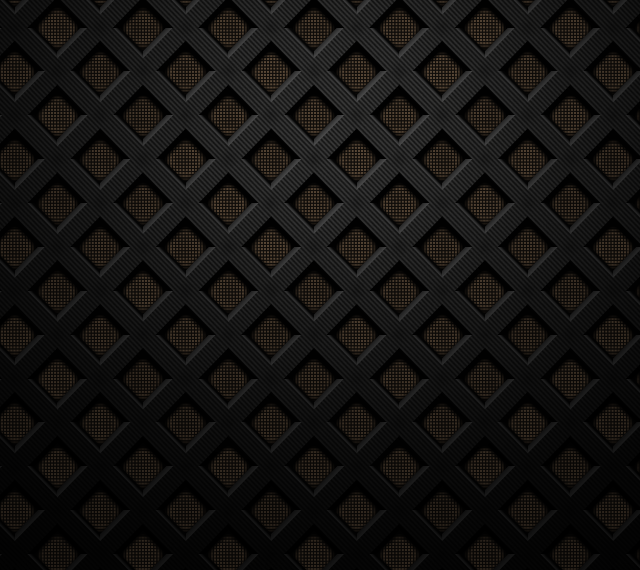
Reproduce this pattern procedurally as a Shadertoy shader.

```glsl
// A dark ribbed lattice of crossing diagonal bars over a brown woven mesh.
// A rotated square grid gives the diamond holes; each has mitred bevels,
// a shadowed floor and a rounded patch of mesh, under one soft spotlight.

float hash(vec2 p) {
    return fract(sin(dot(p, vec2(127.1, 311.7))) * 43758.5453);
}

// Fine parallel lines from -1 to 1, fading out when too small to resolve
float lines(float t, float frequency, float pixel) {
    float visible = 1.0 - smoothstep(0.44, 0.65, frequency * pixel);
    return sin(6.28318 * t * frequency) * visible;
}

// Woven threads in a rounded patch; q is in diagonal axes, p in upright ones
vec3 meshFloor(vec2 q, vec2 p, vec2 cell, float pixel) {
    vec2 local = vec2(q.x - q.y, q.x + q.y) * 0.5;
    vec2 weave = vec2(lines(p.x, 27.3, pixel), lines(p.y, 27.7, pixel));

    // Crossing threads merge into single streaks towards the tips
    weave *= 1.0 - 0.9 * smoothstep(0.1, 0.22, abs(local.yx));
    vec2 thread = smoothstep(-1.1, 0.5, weave);

    // The shadow of the upper sides reaches further than that of the lower ones
    vec2 q2 = (q + 0.015) * (q + 0.015);
    float radius = sqrt(sqrt(dot(q2, q2)));
    float patchMask = 1.0 - smoothstep(0.2, 0.305, radius);
    float tone = 0.9 + 0.2 * hash(cell);
    vec3 brown = vec3(0.35, 0.282, 0.213) * (0.17 + 0.83 * thread.x * thread.y);
    return vec3(0.005) + brown * patchMask * tone;
}

// Mitred inner sides: the lower ones catch the light, the upper stay black
vec3 bevel(vec2 q, float edge) {
    float depth = (0.35 - edge) / 0.08;
    float shade = 0.005;
    if (abs(q.y) > abs(q.x)) {
        if (q.y < 0.0) shade = mix(0.31, 0.17, depth);
    } else if (q.x < 0.0) {
        shade = mix(0.27, 0.02, smoothstep(0.05, 0.75, depth));
    }
    return vec3(shade);
}

// Ribbed bar surface with slight grain
vec3 bars(vec2 q, vec2 diagonal, float pixel) {
    float rib = lines(diagonal.x, 17.0, pixel);
    float grain = hash(floor(diagonal * 60.0)) - 0.5;
    float crossing = smoothstep(0.3, 0.5, abs(q.x)) * smoothstep(0.3, 0.5, abs(q.y));
    float tone = 0.155 * (1.0 + 0.42 * rib + 0.12 * grain) * (1.0 - 0.18 * crossing);
    return tone * vec3(1.0, 1.0, 0.99);
}

void mainImage(out vec4 fragColor, in vec2 fragCoord) {
    vec2 uv = fragCoord / iResolution.xy;

    // Upright grid, then axes across the two bar directions
    vec2 p = uv * vec2(7.486, 6.495) - vec2(0.6725, 0.181);
    vec2 diagonal = vec2(p.x + p.y, p.y - p.x);
    vec2 cell = floor(diagonal + 0.5);
    vec2 q = diagonal - cell;
    float edge = max(abs(q.x), abs(q.y));
    float pixel = 6.495 / iResolution.y;
    float blur = pixel * 0.9;

    // Spotlight high in the middle
    vec2 fromLight = (uv - vec2(0.53, 0.78)) * vec2(1.25, 1.3);
    float light = mix(0.03, 1.0, exp(-2.5 * dot(fromLight, fromLight)));

    // Layers: floor, bevel, bars
    vec3 color = meshFloor(q, p, cell, pixel) * mix(0.42, 1.0, light);
    vec3 bevelColor = bevel(q, edge) * mix(0.2, 1.0, light);
    color = mix(color, bevelColor, smoothstep(-blur, blur, edge - 0.27));
    vec3 barColor = bars(q, diagonal, pixel * 1.2) * light;
    color = mix(color, barColor, smoothstep(-blur, blur, edge - 0.35));

    fragColor = vec4(color, 1.0);
}
```
